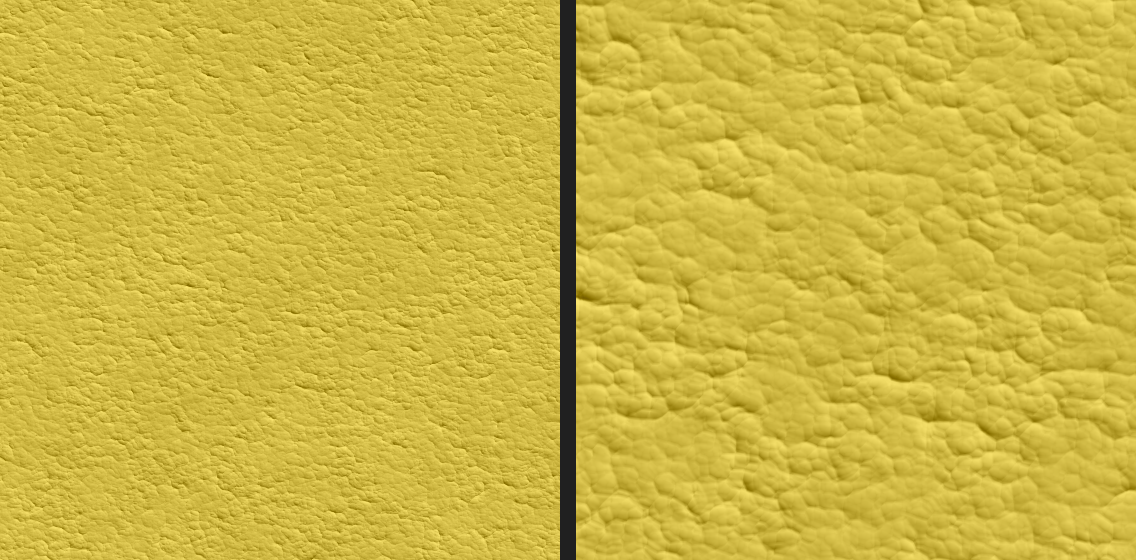
Left: the whole. Right: its middle third, enlarged.
This texture is drawn by a WebGL 1 fragment shader. Its source:

```glsl
precision highp float;

uniform vec2 u_resolution;

// Palette
const vec3 BASE_COLOR = vec3(0.818, 0.730, 0.270);
const vec3 TONE_RANGE = vec3(0.98, 1.0, 0.97);

// Relief
const float TILT = 0.2;           // downward slant of the creases, radians
const float STRETCH = 1.25;       // length of lumps along the creases
const float COARSE_CELLS = 64.0;  // lumps across the canvas
const float CELL_RATIO = 1.7;     // size step between layers
const float LAYER_FADE = 0.88;    // strength step between layers
const float HEIGHT_SPREAD = 0.45; // variation of lump heights
const vec2 DOME_CURVE = vec2(0.4, 0.9); // flat top, steep rim
const float CREASE_SHARPNESS = 38.0;
const float LIGHT_STEP = 0.002;

// Tone
const float RELIEF_GAIN = 0.122;
const float RELIEF_LIMIT = 0.14;
const float SHADOW_BIAS = 0.17;
const float PATCH_CELLS = 24.0;
const float WARP_AMOUNT = 0.0011;
const float STAIN_GAIN = 0.0045;
const float MOTTLE_GAIN = 0.035;
const float GRAIN_CELLS = 330.0;
const float GRAIN_GAIN = 0.03;

vec3 hash3(vec2 cell) {
  vec3 q = fract(cell.xyx * vec3(0.1031, 0.1030, 0.0973));
  q += dot(q, q.yxz + 33.33);
  return fract((q.xxy + q.yzz) * q.zyx);
}

// Rounded domes of uneven height, merged by a smooth maximum
float lumps(vec2 p) {
  vec2 cell = floor(p);
  vec2 local = p - cell;
  float total = 0.0;
  for (int y = -1; y <= 1; y++) {
    for (int x = -1; x <= 1; x++) {
      vec2 neighbor = vec2(float(x), float(y));
      vec3 rnd = hash3(cell + neighbor + 100.0);
      vec2 toCenter = neighbor + 0.08 + 0.84 * rnd.xy - local;
      float d2 = dot(toCenter, toCenter);
      float dome = HEIGHT_SPREAD * rnd.z - d2 * (DOME_CURVE.x + DOME_CURVE.y * d2);
      total += exp(CREASE_SHARPNESS * dome);
    }
  }
  return log(total + 1e-18) / CREASE_SHARPNESS;
}

// Layered sines bend the cell borders
vec2 warp(vec2 p) {
  vec2 bend = sin(p.yx * vec2(97.0, 83.0) + 1.5 * sin(p * 41.0));
  bend += 0.5 * sin(p.yx * vec2(223.0, 241.0) + 1.5 * sin(p * 89.0));
  return p + WARP_AMOUNT * bend;
}

float plasterHeight(vec2 p, float roughness) {
  p = warp(p);
  float height = 0.0;
  float cells = COARSE_CELLS;
  float weight = 0.48 * roughness;
  for (int layer = 0; layer < 3; layer++) {
    vec2 shift = vec2(17.3, 41.7) * float(layer);
    height += weight * lumps(p * cells + shift) / cells;
    cells *= CELL_RATIO;
    weight *= LAYER_FADE;
  }
  return height;
}

void main() {
  vec2 uv = gl_FragCoord.xy / u_resolution.y;

  // Crease-aligned frame: x runs along the creases, y faces the light
  float c = cos(TILT);
  float s = sin(TILT);
  vec2 p = vec2(c * uv.x - s * uv.y, s * uv.x + c * uv.y);
  p.x /= STRETCH;

  // Smooth and rough areas break the creases into short strokes
  float area = lumps(p * PATCH_CELLS + 7.0);
  float roughness = mix(1.4, 0.7, smoothstep(-0.05, 0.35, area));

  // Light from above: the slope across one light step
  vec2 halfStep = vec2(0.1, 0.5) * LIGHT_STEP;
  float slope = plasterHeight(p - halfStep, roughness)
              - plasterHeight(p + halfStep, roughness);
  float relief = slope / LIGHT_STEP;
  relief /= sqrt(1.0 + RELIEF_LIMIT * relief * relief);
  relief -= SHADOW_BIAS * (relief * relief - 0.15);

  // Broad stains, soft mottling and fine grain
  float stain = sin(uv.x * 9.0 + 2.0 * sin(uv.y * 7.0))
              + sin(uv.y * 13.0 + 2.0 * sin(uv.x * 8.0));
  float mottle = lumps(p * PATCH_CELLS * 0.8 + 31.0) - 0.17;
  float grain = lumps(uv * GRAIN_CELLS) - 0.17;

  float tone = RELIEF_GAIN * relief + STAIN_GAIN * stain
             + MOTTLE_GAIN * mottle + GRAIN_GAIN * grain;
  gl_FragColor = vec4(BASE_COLOR + TONE_RANGE * tone, 1.0);
}
```
